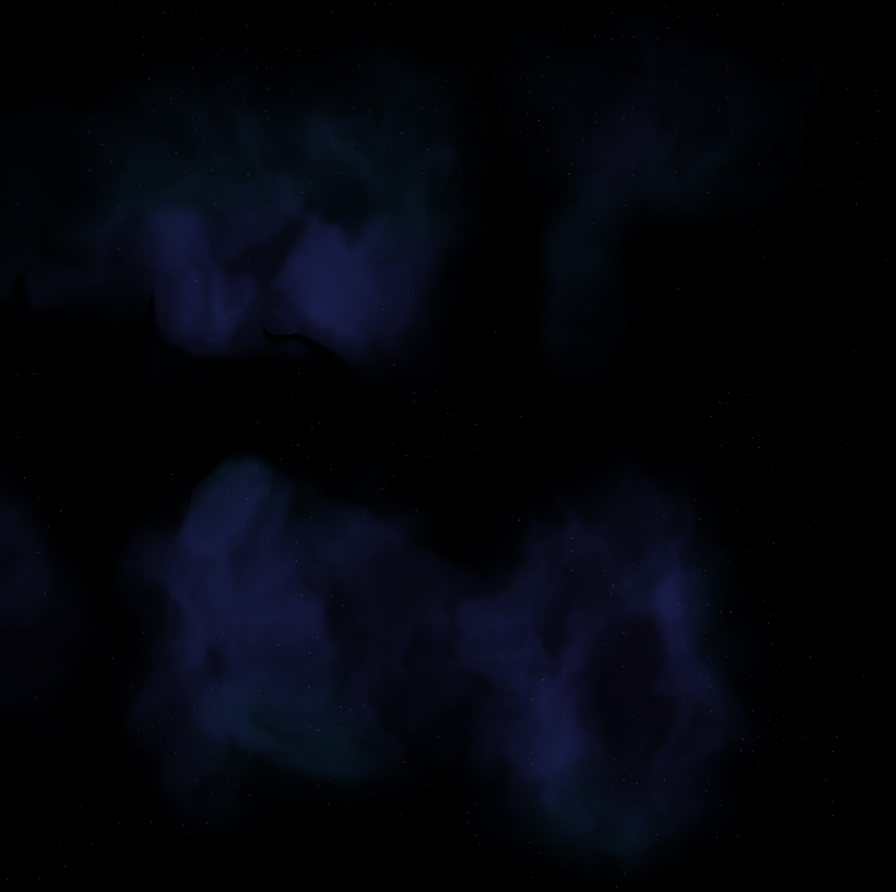
Reproduce this texture procedurally as a WebGL 2 fragment shader.

```glsl
#version 300 es
precision highp float;
// Dim indigo and teal nebula clouds with dark dust and faint stars in black space.

#define SKY vec3(0.0, 0.0, 0.003)
#define INDIGO vec3(0.085, 0.102, 0.250)
#define TEAL vec3(0.040, 0.112, 0.185)
#define PLUM vec3(0.060, 0.035, 0.120)
#define CLOUD_GAIN 1.22
#define CLOUD_SPREAD 1.05
#define WARP 0.12
#define STAR_CELLS 85.0
#define STAR_RADIUS 0.0013
#define STAR_LIGHT 0.17

uniform vec2 u_resolution;
out vec4 fragColor;

float hash(vec2 p) {
    vec3 q = fract(vec3(p.xyx) * 0.1031);
    q += dot(q, q.yzx + 33.33);
    return fract((q.x + q.y) * q.z);
}

float noise(vec2 p) {
    vec2 i = floor(p), f = fract(p);
    f = f * f * f * (f * (f * 6.0 - 15.0) + 10.0);
    return mix(mix(hash(i), hash(i + vec2(1, 0)), f.x),
               mix(hash(i + vec2(0, 1)), hash(i + vec2(1, 1)), f.x), f.y);
}

float fbm(vec2 p) {
    float sum = 0.0, amp = 0.53;
    for (int i = 0; i < 4; i++) {
        sum += amp * noise(p);
        p = mat2(1.6, 1.2, -1.2, 1.6) * p + 17.3;
        amp *= 0.5;
    }
    return sum;
}

// Broad cloud masses: centre and radii, with a strength for each
float cloudMass(vec2 p) {
    const vec4 shape[10] = vec4[10](
        vec4(0.32, 0.76, 0.20, 0.18), vec4(0.31, 0.29, 0.18, 0.18),
        vec4(0.67, 0.25, 0.19, 0.20), vec4(0.75, 0.85, 0.18, 0.12),
        vec4(0.00, 0.33, 0.08, 0.14), vec4(0.06, 0.75, 0.14, 0.11),
        vec4(0.66, 0.68, 0.05, 0.12), vec4(0.28, 0.65, 0.11, 0.08),
        vec4(0.27, 0.43, 0.04, 0.05), vec4(0.49, 0.27, 0.09, 0.10));
    const float strength[10] = float[10](0.75, 0.66, 0.82, 0.34, 0.3, 0.22, 0.28, 0.6, 0.5, 0.4);
    float clear = 1.0;
    for (int i = 0; i < 10; i++) {
        float d = length((p - shape[i].xy) / (CLOUD_SPREAD * shape[i].zw));
        clear *= 1.0 - strength[i] * (1.0 - smoothstep(0.4, 1.16, d));
    }
    return 1.0 - clear;
}

// Dark lane whose edge curls into crisp wisps
float dustLane(vec2 p, vec2 curl) {
    vec2 q = p + 0.12 * curl;
    float ridge = 1.0 - abs(2.0 * noise(q * vec2(15.0, 9.0) + 4.0) - 1.0);
    float centre = 0.54 - 0.3 * (p.x - 0.25);
    float edge = abs(q.y - centre) - 0.05 - 0.06 * ridge * ridge * ridge;
    return (1.0 - smoothstep(-0.008, 0.018, edge)) * (1.0 - smoothstep(0.36, 0.5, p.x));
}

// Sparse point stars, gathered in loose groups
vec3 stars(vec2 p) {
    vec2 cell = floor(p * STAR_CELLS);
    vec2 offset = 0.2 + 0.6 * vec2(hash(cell + 11.0), hash(cell + 47.0));
    float d = length(p - (cell + offset) / STAR_CELLS);
    float group = smoothstep(0.4, 0.8, noise(p * 6.0 + 31.0));
    float present = step(0.97 - 0.24 * group, hash(cell + 83.0));
    float level = STAR_LIGHT * mix(0.25, 1.0, pow(hash(cell + 129.0), 3.0));
    vec3 tint = mix(vec3(0.6, 0.8, 1.0), vec3(1.0, 0.85, 0.8), hash(cell + 171.0));
    return tint * level * present * (1.0 - smoothstep(0.3, 1.0, d / STAR_RADIUS));
}

void main() {
    vec2 p = gl_FragCoord.xy / u_resolution.y;

    // Two scales of domain warp bend the masses into billows
    vec2 curl = vec2(fbm(p * 5.0 + 3.7), fbm(p * 5.0 + 21.4)) - 0.5;
    vec2 ripple = vec2(fbm(p * 14.0 + 41.0), fbm(p * 14.0 + 63.0)) - 0.5;
    vec2 q = p + WARP * curl + 0.06 * ripple;

    // Soft billows, drawn out a little along the vertical
    float billow = fbm(q * vec2(13.0, 10.0) + 8.0);
    float smear = noise(q * vec2(42.0, 19.0) + 2.0);
    float density = smoothstep(0.2, 0.8, billow + 0.13 * (smear - 0.5));
    float light = cloudMass(q) * mix(0.34, 1.1, density);
    light *= 1.0 - 0.92 * dustLane(p, curl);

    // Teal on high and thin parts, indigo on the bright ones, plum in pockets
    float hue = noise(q * 6.0 + 13.0) + 0.4 * (light - 0.4);
    hue -= 0.36 * smoothstep(0.68, 0.82, p.y + 0.3 * (p.x - 0.3));
    vec3 tint = mix(TEAL, INDIGO, smoothstep(0.06, 0.6, hue));
    float pocket = 1.0 - smoothstep(0.3, 1.1, length((q - vec2(0.70, 0.22)) / vec2(0.10, 0.09)));
    tint = mix(tint, PLUM, 0.7 * pocket);

    vec3 color = SKY + CLOUD_GAIN * light * tint + stars(p);
    fragColor = vec4(color, 1.0);
}
```
